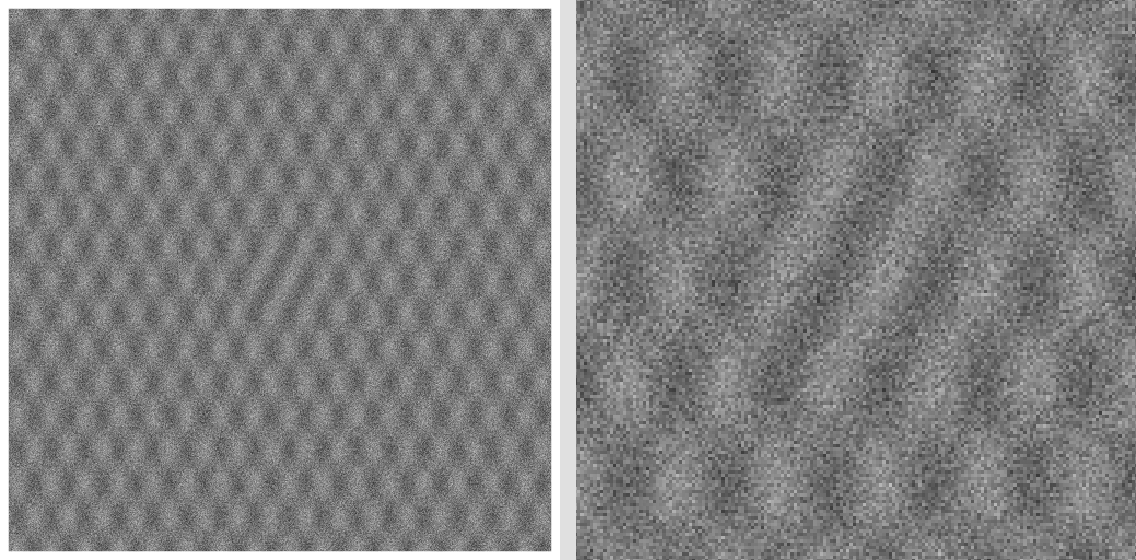
Left: the whole. Right: its middle third, enlarged.
Write a WebGL 1 fragment shader that draws this pattern.

```glsl
precision highp float;

// Grey plaid of two crossed sine gratings inside a white margin, with a soft
// round patch in the middle where a single slanted grating takes over.
// Layered sines make the pattern; a hash per cell adds fine bell-shaped grain.

uniform vec2 u_resolution;

const float TAU = 6.2831853;
const float MARGIN = 0.015625;            // white frame, share of the canvas
const vec2 FREQUENCY = vec2(16.0, 8.0);   // cycles across and down the panel
const float GRAIN_CELLS = 512.0;          // grain cells along the canvas
const float MEAN_GREY = 0.477;
const float PLAID_CONTRAST = 0.080;
const float STRIPE_CONTRAST = 0.068;
const float GRAIN_CONTRAST = 0.118;
const float PATCH_RADIUS = 0.082;

float hash(vec2 cell, float seed) {
  vec3 p = fract(vec3(cell, cell.x + seed) * vec3(0.1031, 0.1030, 0.0973));
  p += dot(p, p.yzx + 33.33);
  return fract((p.x + p.y) * p.z);
}

// Sum of uniform hashes, centred on zero
float grain(vec2 cell) {
  float total = -2.0;
  for (int i = 0; i < 4; i++) {
    total += hash(cell, 17.3 * float(i) + 5.7);
  }
  return total;
}

float grating(vec2 p, vec2 frequency) {
  return sin(TAU * dot(p, frequency));
}

// Equal mix of a grating and its mirror image
float plaid(vec2 p, vec2 frequency) {
  vec2 mirrored = frequency * vec2(1.0, -1.0);
  return 0.5 * (grating(p, frequency) + grating(p, mirrored));
}

// One at the centre, flat inside, fading smoothly past the radius
float softPatch(vec2 p, float radius) {
  float d = length(p) / radius;
  return exp(-d * d * d);
}

// Coverage of the square panel, smoothed over about one pixel
float panelMask(vec2 uv, float margin, vec2 resolution) {
  vec2 inset = min(uv, 1.0 - uv) - margin;
  vec2 cover = clamp(inset * resolution + 0.5, 0.0, 1.0);
  return cover.x * cover.y;
}

void main() {
  vec2 uv = gl_FragCoord.xy / u_resolution;

  // Panel coordinates, 0 to 1 inside the margin
  vec2 p = (uv - MARGIN) / (1.0 - 2.0 * MARGIN);

  // Crossed gratings give way to one slanted grating at the centre
  float crossed = PLAID_CONTRAST * plaid(p, FREQUENCY);
  float slanted = STRIPE_CONTRAST * grating(p, FREQUENCY * vec2(1.0, -1.0));
  float wave = mix(crossed, slanted, softPatch(p - 0.5, PATCH_RADIUS));

  float noise = GRAIN_CONTRAST * grain(floor(uv * GRAIN_CELLS));
  float grey = clamp(MEAN_GREY + wave + noise, 0.0, 1.0);

  // White margin around the panel
  float shade = mix(1.0, grey, panelMask(uv, MARGIN, u_resolution));
  gl_FragColor = vec4(vec3(shade), 1.0);
}
```
